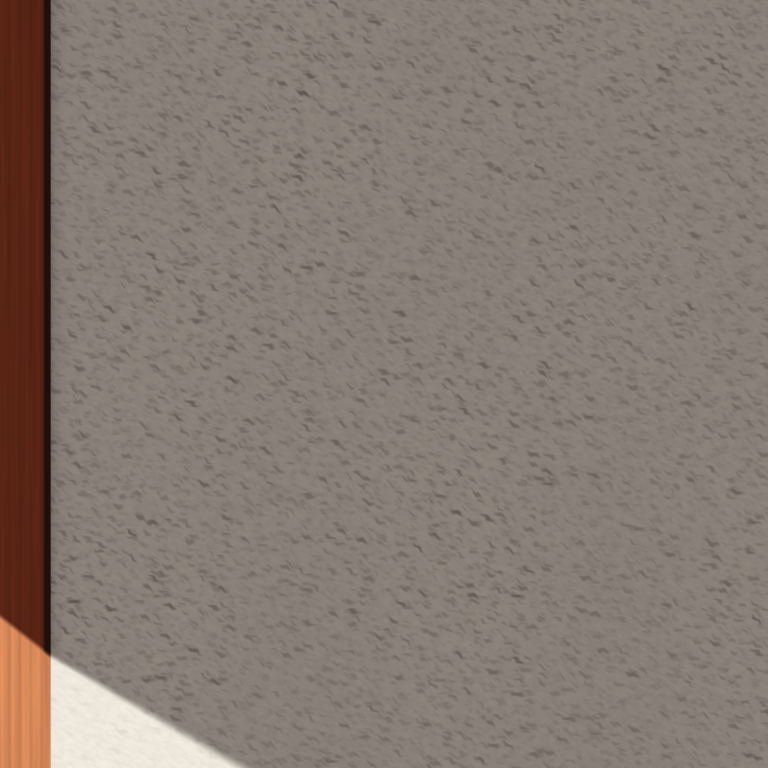
A Shadertoy shader for this texture:

```glsl
// Shaded stucco wall beside a wooden post, with a wedge of sunlight below.
// Cellular noise scatters slanted soft pits over the plaster; layered sines
// add fine grain and wood streaks; a slanted shadow line blends sun and shade.

#define POST_WIDTH 0.066
#define SEAM_WIDTH 0.009
#define PIT_ANGLE -0.46
#define PIT_CELL vec2(0.025, 0.0125)
#define PIT_SIZE vec2(0.0100, 0.0042)
#define PIT_DEPTH 0.28
#define GRAIN 0.022
#define WALL_SHADE vec3(0.540, 0.507, 0.475)
#define WALL_SUN vec3(0.935, 0.915, 0.865)
#define WOOD_SHADE vec3(0.345, 0.140, 0.080)
#define WOOD_SUN vec3(0.840, 0.530, 0.345)
#define SEAM_COLOR vec3(0.120, 0.055, 0.045)

vec2 hash2(vec2 p) {
    vec3 q = fract(p.xyx * vec3(0.1031, 0.1030, 0.0973));
    q += dot(q, q.yzx + 33.33);
    return fract((q.xx + q.yz) * q.zy);
}

mat2 rotation(float a) {
    float c = cos(a), s = sin(a);
    return mat2(c, -s, s, c);
}

// Smoothly interpolated cell values, 0 to 1
float cellNoise(vec2 p) {
    vec2 i = floor(p), f = fract(p);
    f = f * f * (3.0 - 2.0 * f);
    float low = mix(hash2(i).x, hash2(i + vec2(1, 0)).x, f.x);
    float high = mix(hash2(i + vec2(0, 1)).x, hash2(i + vec2(1, 1)).x, f.x);
    return mix(low, high, f.y);
}

// Depth of the nearest slanted pits; scale shrinks cells and pits together
float pits(vec2 p, float scale, float seed) {
    p = rotation(PIT_ANGLE) * p;
    p += 0.0011 * sin(p.yx * vec2(610.0, 430.0) + 2.0 * sin(p * 170.0));
    vec2 cellSize = PIT_CELL * scale;
    vec2 home = floor(p / cellSize);
    float depth = 0.0;
    for (int y = -2; y <= 2; y++)
    for (int x = -1; x <= 1; x++) {
        vec2 cell = home + vec2(x, y);
        vec2 place = hash2(cell + seed);
        vec2 kind = hash2(cell + seed + 71.7);
        vec2 d = p - (cell + place) * cellSize;
        d = rotation((kind.y - 0.5) * 0.6) * d;
        vec2 size = PIT_SIZE * scale * mix(vec2(0.45, 0.65), vec2(1.15, 1.0), kind);
        float shape = 1.0 - smoothstep(0.25, 1.25, length(d / size));
        depth = max(depth, shape * mix(0.15, 1.0, kind.x * place.y));
    }
    return depth;
}

void mainImage(out vec4 fragColor, in vec2 fragCoord) {
    vec2 uv = fragCoord / iResolution.y;
    float pixel = 1.0 / iResolution.y;

    // Sunlight below the shadow line, which is steeper across the post
    float fromCorner = uv.x - POST_WIDTH;
    float slope = fromCorner < 0.0 ? 0.78 : 0.585;
    float shadowLine = 0.146 - slope * fromCorner;
    float penumbra = 0.005 + 0.022 * max(fromCorner, 0.0);
    float sun = 1.0 - smoothstep(-penumbra, penumbra, uv.y - shadowLine);

    // Plaster: broad tone, fine slanted grain and two sizes of pits
    vec2 slanted = rotation(PIT_ANGLE) * uv;
    float grain = cellNoise(slanted * vec2(110.0, 260.0)) - 0.5;
    grain += 0.6 * (cellNoise(slanted * vec2(240.0, 420.0) + 31.0) - 0.5);
    float broad = cellNoise(uv * 5.0) - 0.5;
    float pit = max(pits(uv, 1.0, 3.0), 0.65 * pits(uv + 0.37, 0.75, 47.0));
    pit *= 1.0 + 0.5 * broad;
    vec3 shadedWall = WALL_SHADE * (1.0 + GRAIN * (2.0 * grain + broad));
    shadedWall *= 1.0 - PIT_DEPTH * pit * vec3(0.94, 1.0, 1.05);
    shadedWall *= 1.0 - 0.16 * exp(-max(fromCorner, 0.0) / 0.008);
    vec3 sunnyWall = WALL_SUN * (1.0 + 0.03 * grain - 0.05 * pit);
    vec3 wall = mix(shadedWall, sunnyWall, sun);

    // Wood: long vertical streaks and a dark seam against the wall
    float bend = 0.4 * sin(uv.y * 9.0) + 0.3 * sin(uv.y * 23.0 + 1.0);
    float streak = sin(uv.x * 420.0 + bend) + 0.6 * sin(uv.x * 910.0 - 2.0 * bend);
    streak += 2.0 * cellNoise(uv * vec2(170.0, 9.0)) - 1.0;
    vec3 wood = mix(WOOD_SHADE, WOOD_SUN, sun) * (1.0 + 0.035 * streak);
    float seam = smoothstep(-SEAM_WIDTH - 0.003, -SEAM_WIDTH + 0.003, fromCorner);
    wood = mix(wood, SEAM_COLOR, seam * (1.0 - 0.92 * sun));

    // Join post and wall
    float soft = max(pixel, 0.0015);
    vec3 color = mix(wood, wall, smoothstep(-soft, soft, fromCorner));
    fragColor = vec4(color, 1.0);
}
```
